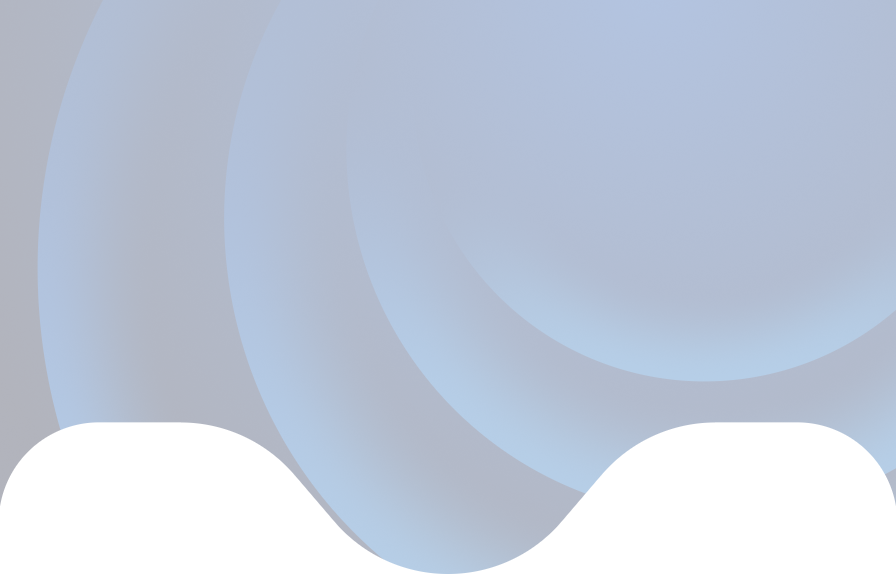
Reproduce this background procedurally as a Shadertoy shader.

```glsl
// Four nested translucent discs on a blue-to-grey radial gradient, each with
// a soft inner rim glow, above a smooth symmetric white wave.
// Discs and wave are signed distances, measured in canvas heights.

// Radial wash: blue near the top, grey towards the lower left
vec3 backdrop(vec2 p) {
    float t = min(length(p - vec2(0.358, 1.04)) / 1.22, 1.1);
    return mix(vec3(0.702, 0.769, 0.882), vec3(0.698, 0.711, 0.752), t);
}

// Paints a disc whose rim glow grows from fade.x to fade.y, facing downwards
vec3 addDisc(vec3 below, vec2 p, vec2 center, float radius, float glowWidth, vec2 fade) {
    vec2 v = p - center;
    float depth = radius - length(v);
    float facing = -v.y / max(length(v), 1e-4);
    float glow = (1.0 - smoothstep(0.0, glowWidth, depth)) * smoothstep(fade.x, fade.y, facing);
    vec3 rim = mix(vec3(0.695, 0.775, 0.895), vec3(0.715, 0.815, 0.915),
                   smoothstep(-0.2, 0.9, facing));
    vec3 disc = mix(backdrop(p), rim, glow * 0.92);
    float cover = clamp(depth * iResolution.y + 0.5, 0.0, 1.0);
    return mix(below, disc, cover);
}

// Signed distance of the wave, positive inside; mirrored about x = 0
float wave(vec2 p) {
    p.x = abs(p.x);
    vec2 slope = vec2(0.65, 0.76);
    vec2 v = p - vec2(0.2327, 0.132);
    float along = dot(v, slope);
    // Valley arc, then the straight flank
    if (along < -0.0516) return length(p - vec2(0.0, 0.26)) - 0.26;
    if (along < 0.0516) return dot(v, vec2(slope.y, -slope.x));
    // Inner shoulder, then the flat crest with its rounded outer corner
    if (p.x < 0.4655) return 0.26 - length(p - vec2(0.4655, 0.004));
    return 0.1748 - length(max(p - vec2(0.608, 0.0894), 0.0));
}

// Cheap hash without sine
float hash(vec2 p) {
    vec3 q = fract(p.xyx * 0.1031);
    q += dot(q, q.yzx + 33.33);
    return fract((q.x + q.y) * q.z);
}

void mainImage(out vec4 fragColor, in vec2 fragCoord) {
    vec2 p = (fragCoord - vec2(0.5 * iResolution.x, 0.0)) / iResolution.y;

    // Discs from the largest to the smallest
    vec3 color = backdrop(p);
    color = addDisc(color, p, vec2(0.301, 0.5325), 1.016, 0.213, vec2(-1.3, 0.4));
    color = addDisc(color, p, vec2(0.386, 0.620), 0.776, 0.220, vec2(-1.2, 0.6));
    color = addDisc(color, p, vec2(0.463, 0.740), 0.640, 0.200, vec2(-0.3, 0.7));
    color = addDisc(color, p, vec2(0.447, 0.8435), 0.508, 0.160, vec2(0.3, 1.0));

    // Faint dither against banding
    color += (hash(fragCoord) - 0.5) / 255.0;

    // White wave in front
    color = mix(color, vec3(1.0), clamp(wave(p) * iResolution.y + 0.5, 0.0, 1.0));
    fragColor = vec4(color, 1.0);
}
```
